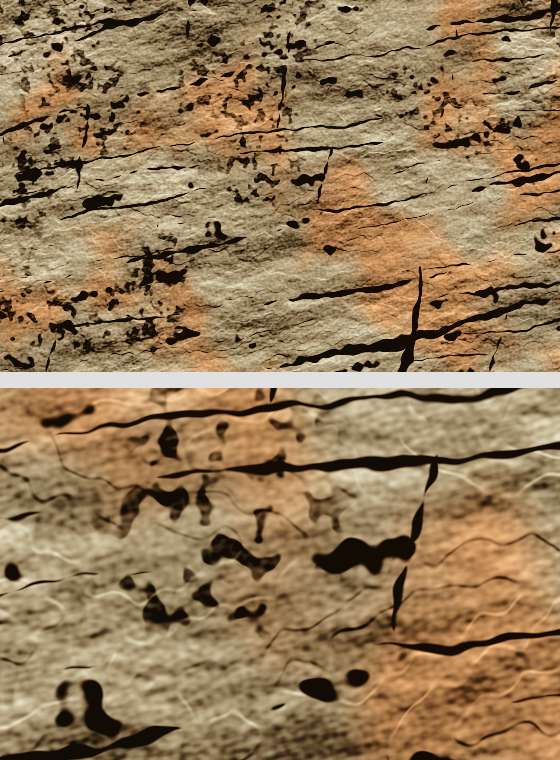
Top, the full canvas; bottom, a detail of the centre.
Give the GLSL for this texture, as a WebGL 1 fragment shader.

```glsl
precision highp float;
// Sunlit weathered rock face: tilted beds, gaping cracks, rust and lichen.
// Relief from stretched gradient noise is lit from above, darkened by crack
// and hollow shadows, and the resulting tone is mapped through a colour ramp.

uniform vec2 u_resolution;

const float BED_ANGLE = 0.23;              // tilt of the beds, radians
const vec2 LIGHT = vec2(0.34, 0.94);       // towards the sun, in bed space
const float LIGHT_STEP = 0.0026;           // slope sampling distance
const float RELIEF_GAIN = 0.38;
const float BASE_TONE = 0.24;
const float SHADOW_TONE = -2.2;
const float EDGE_SOFTNESS = 0.0018;
const float LEDGE_HEIGHT = 0.011;
const float RUST_AMOUNT = 0.85;
const float LICHEN_DEPTH = 1.9;

const vec3 SHADOW = vec3(0.07, 0.045, 0.018);
const vec3 UMBER = vec3(0.25, 0.18, 0.10);
const vec3 BROWN = vec3(0.42, 0.32, 0.20);
const vec3 OCHRE = vec3(0.56, 0.47, 0.33);
const vec3 TAN = vec3(0.68, 0.59, 0.45);
const vec3 CREAM = vec3(0.80, 0.73, 0.60);
const vec3 GLARE = vec3(0.92, 0.87, 0.76);
const vec3 STONE_TINT = vec3(0.98, 1.0, 1.0);
const vec3 RUST_TINT = vec3(1.10, 0.87, 0.68);

float hash(vec2 p) {
  vec3 h = fract(p.xyx * 0.1031);
  h += dot(h, h.yzx + 33.33);
  return fract((h.x + h.y) * h.z);
}

float cornerSlope(vec2 cell, vec2 offset) {
  float angle = 6.2832 * hash(cell);
  return dot(vec2(cos(angle), sin(angle)), offset);
}

// Gradient noise, roughly -0.7 to 0.7
float noise(vec2 p) {
  vec2 i = floor(p), f = p - i;
  vec2 u = f * f * f * (f * (f * 6.0 - 15.0) + 10.0);
  vec2 r = vec2(1.0, 0.0);
  return mix(mix(cornerSlope(i, f), cornerSlope(i + r, f - r), u.x),
             mix(cornerSlope(i + r.yx, f - r.yx), cornerSlope(i + 1.0, f - 1.0), u.x), u.y);
}

vec2 turn(vec2 p, float angle) {
  float c = cos(angle), s = sin(angle);
  return vec2(c * p.x + s * p.y, c * p.y - s * p.x);
}

// Height of the rock: broken ledges plus octaves of equal steepness
float relief(vec2 q) {
  float level = 3.0 * (noise(q * vec2(4.5, 10.0) + 61.0) + 0.22 * noise(q * 34.0));
  float height = LEDGE_HEIGHT * (floor(level) + smoothstep(0.0, 0.16, fract(level)));
  float frequency = 6.0;
  for (int i = 0; i < 6; i++) {
    height += noise(q * vec2(0.65, 1.0) * frequency + 17.3 * float(i)) / frequency;
    frequency *= 1.93;
  }
  return height;
}

// Wavy parallel cracks that open and close: x = shadow, y = lit lip below
vec2 cracks(vec2 p, float angle, float spacing, float width, float bias, float seed) {
  vec2 q = turn(p, angle) + seed;
  float v = q.y + 0.05 * noise(q * 2.2) + 0.014 * noise(q * 11.0) + 0.006 * noise(q * 38.0);
  float row = floor(v / spacing);
  float d = v - (row + 0.5 + 0.4 * (hash(vec2(row, seed)) - 0.5)) * spacing;
  float gape = noise(vec2(q.x * 3.0, row * 7.0 + 0.5)) + 0.4 * noise(q * 25.0) + bias;
  float w = width * max(gape, 0.0);
  float open = smoothstep(0.0, 0.05, gape);
  float shadow = open * (1.0 - smoothstep(w - EDGE_SOFTNESS, w + EDGE_SOFTNESS, abs(d)));
  float lip = smoothstep(-0.25 * spacing, -w, d) * (1.0 - smoothstep(-0.002, 0.002, d));
  return vec2(shadow, lip * open);
}

vec3 rockColour(float tone) {
  vec3 c = mix(SHADOW, UMBER, clamp((tone + 1.88) / 0.60, 0.0, 1.0));
  c = mix(c, BROWN, clamp((tone + 1.28) / 0.46, 0.0, 1.0));
  c = mix(c, OCHRE, clamp((tone + 0.82) / 0.53, 0.0, 1.0));
  c = mix(c, TAN, clamp((tone + 0.29) / 0.69, 0.0, 1.0));
  c = mix(c, CREAM, clamp((tone - 0.40) / 0.91, 0.0, 1.0));
  return mix(c, GLARE, clamp((tone - 1.31) / 1.1, 0.0, 1.0));
}

void main() {
  vec2 p = gl_FragCoord.xy / u_resolution.y;
  vec2 q = turn(p, BED_ANGLE) + 3.0;

  // Sunlight on the relief, broad patches and fine grain
  float slope = (relief(q) - relief(q + LIGHT_STEP * LIGHT)) / LIGHT_STEP;
  float roughness = 1.0 + 0.7 * noise(q * 4.0 + 20.0);
  float tone = BASE_TONE + RELIEF_GAIN * roughness * slope;
  tone += 0.9 * noise(q * vec2(2.0, 4.0) + 8.0) + 0.8 * noise(p * 130.0);

  // Lichen specks gather towards the upper left
  float colony = noise(p * 3.5 + 41.0) + 0.45 * (p.y - 0.5 * p.x - 0.25);
  float specks = noise(p * 24.0 + 5.0) + 0.7 * noise(p * 62.0);
  tone -= LICHEN_DEPTH * smoothstep(0.12, 0.32, specks) * smoothstep(0.0, 0.28, colony);

  // Shadows of beds, hairline cracks, steep joints and hollows
  vec2 beds = cracks(p, BED_ANGLE, 0.19, 0.027, 0.05, 5.0);
  vec2 hairs = cracks(p, BED_ANGLE - 0.08, 0.08, 0.010, -0.06, 11.0);
  vec2 joints = cracks(p, 1.40, 0.23, 0.030, -0.13, 23.0);
  float hollow = noise(q * vec2(7.0, 17.0) + 90.0) + 0.3 * noise(q * 40.0 + 7.0);
  float shadow = max(max(beds.x, hairs.x), max(joints.x, smoothstep(0.40, 0.48, hollow)));
  tone += 0.6 * beds.y + 0.3 * hairs.y;
  tone = mix(tone, SHADOW_TONE, shadow);

  // Rust stains, stronger to the right
  float stain = noise(p * 2.6 + 13.0) + 0.4 * noise(p * 9.0) + 0.15 * (p.x - 0.7);
  float rust = RUST_AMOUNT * smoothstep(-0.05, 0.35, stain);
  gl_FragColor = vec4(rockColour(tone) * mix(STONE_TINT, RUST_TINT, rust), 1.0);
}
```
